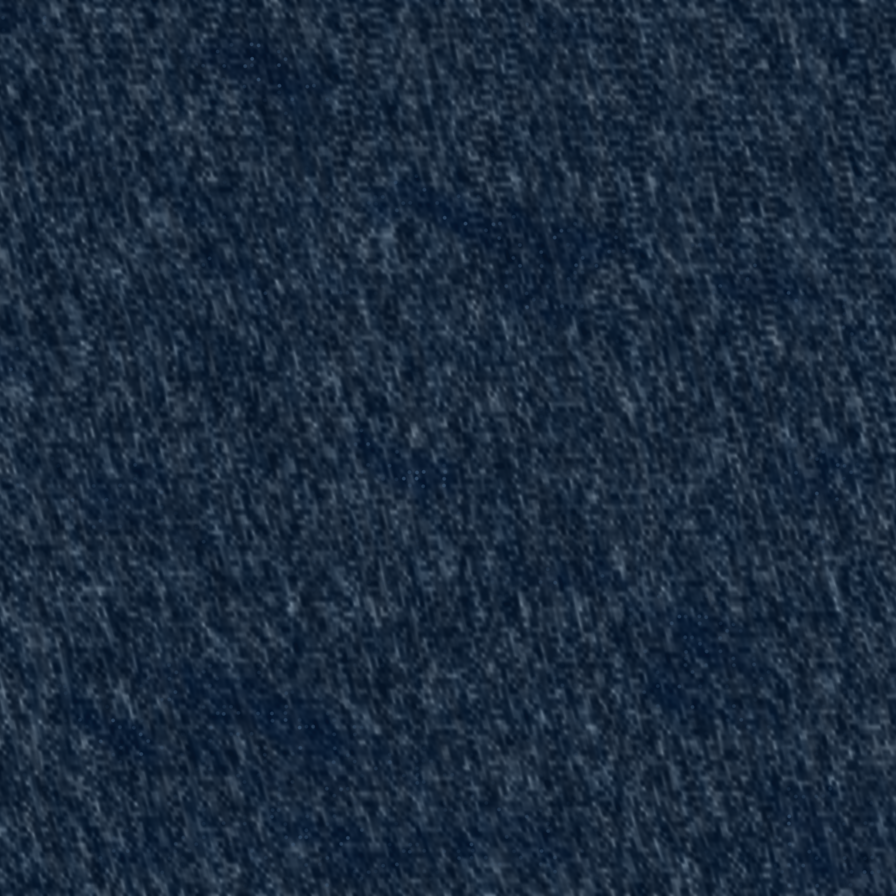
Give the GLSL for this texture, as a Shadertoy shader.

```glsl
// Dark navy brushed fabric: short leaning fibres, fine grain and deep blue creases with pale specks.
#define STREAK_FREQ vec2(108.0, 31.0)
#define STRAND_FREQ vec2(165.0, 70.0)
#define GRAIN_FREQ vec2(230.0, 175.0)
#define FOLD_FREQ vec2(6.5, 13.0)
#define SPECK_FREQ 130.0
#define LEAN 0.24
#define CONTRAST 0.245
#define BASE_COLOR vec3(0.104, 0.168, 0.241)
#define FOLD_COLOR vec3(0.052, 0.122, 0.212)
#define SPECK_COLOR vec3(0.24, 0.35, 0.47)

float hash(vec2 p) {
    return fract(sin(dot(p, vec2(127.1, 311.7))) * 43758.5453);
}

float noise(vec2 p) {
    vec2 cell = floor(p);
    vec2 f = fract(p);
    f = f * f * (3.0 - 2.0 * f);
    float low = mix(hash(cell), hash(cell + vec2(1.0, 0.0)), f.x);
    float high = mix(hash(cell + vec2(0.0, 1.0)), hash(cell + vec2(1.0, 1.0)), f.x);
    return mix(low, high, f.y);
}

float fbm(vec2 p) {
    float sum = 0.0;
    float weight = 0.53;
    for (int i = 0; i < 4; i++) {
        sum += weight * noise(p);
        p = mat2(0.8, 0.6, -0.6, 0.8) * p * 2.1 + 17.3;
        weight *= 0.5;
    }
    return sum;
}

float band(float y, float center, float width) {
    float d = (y - center) / width;
    return exp(-d * d);
}

// Ragged creases, densest near the bottom and falling to the right
float foldMask(vec2 uv) {
    vec2 p = vec2(uv.x, uv.y + 0.3 * uv.x);
    float bias = 0.18 * band(uv.y, 0.17, 0.12)
               + 0.12 * band(uv.y, 0.96 - 0.06 * uv.x, 0.04)
               + 0.05 * band(uv.y, 0.47, 0.04);
    return smoothstep(0.62, 0.90, fbm(p * FOLD_FREQ + 4.0) + bias);
}

// Small round glints, one candidate per cell
float specks(vec2 uv) {
    vec2 p = uv * SPECK_FREQ;
    vec2 cell = floor(p);
    vec2 center = 0.4 + 0.2 * vec2(hash(cell + 3.1), hash(cell + 8.7));
    float present = step(0.84, hash(cell + 21.4));
    float brightness = 0.3 + 0.7 * hash(cell + 33.9);
    return present * brightness * (1.0 - smoothstep(0.12, 0.4, length(fract(p) - center)));
}

void mainImage(out vec4 fragColor, in vec2 fragCoord) {
    vec2 uv = fragCoord / iResolution.y;

    // Fibre coordinates, leaning left towards the top with a gentle wander
    vec2 fibre = uv;
    fibre.x += LEAN * uv.y + 0.010 * noise(uv * 8.0) + 0.002 * noise(uv * 31.0);

    float streak = noise(fibre * STREAK_FREQ) - 0.5;
    float strand = noise(fibre * STRAND_FREQ + 51.0) - 0.5;
    float grain = noise(fibre * GRAIN_FREQ + 97.0) - 0.5;
    float shade = fbm(uv * 4.0 + 9.0) - 0.5;
    float fold = foldMask(uv + 0.012 * vec2(strand, streak));

    // Fibre relief flattens inside the creases
    float relief = mix(1.0, 0.6, fold) * (2.1 * streak + 3.1 * strand) + 4.6 * grain + 0.3 * shade;
    float light = exp(CONTRAST * relief);

    // Lit fibres shift all channels evenly, so highlights turn greyish
    vec3 color = mix(BASE_COLOR, FOLD_COLOR, fold);
    color += (light - 1.0) * vec3(0.165, 0.168, 0.165) * mix(1.0, 0.65, fold);

    // Faint warm and cool variation between fibres
    float tint = noise(fibre * STREAK_FREQ * 0.8 + 140.0) - 0.5;
    color += tint * vec3(0.018, 0.0, -0.016);

    color = mix(color, SPECK_COLOR, specks(uv) * (0.1 + 0.7 * fold));
    color = max(color, vec3(0.02, 0.075, 0.145));
    fragColor = vec4(color, 1.0);
}
```
